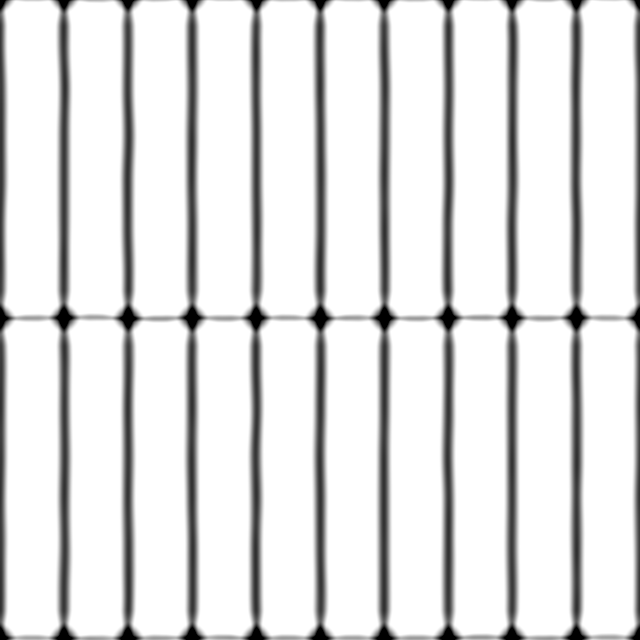
Give the GLSL for this pattern, as a Shadertoy shader.

```glsl
// Tall white tiles in a soft dark grid, with inky crossings and slightly wavering lines.

const vec2 REPEATS = vec2(10.0, 2.0);
const vec2 GRID_SHIFT = vec2(0.0005, 0.003);

float hash(vec2 p) {
    return fract(sin(dot(p, vec2(127.1, 311.7))) * 43758.5453);
}

// Noise along one line in -1..1, wrapping after a whole number of steps
float lineNoise(float t, float steps, float seed) {
    float x = t * steps;
    float i = floor(x);
    float f = smoothstep(0.0, 1.0, x - i);
    float a = hash(vec2(mod(i, steps), seed));
    float b = hash(vec2(mod(i + 1.0, steps), seed));
    return 2.0 * mix(a, b, f) - 1.0;
}

// Soft stroke: 1 at the centre, 0 at the given reach
float softStroke(float d, float reach) {
    return 1.0 - smoothstep(0.0, reach, abs(d));
}

// Vertical stroke, thinner and paler close to a crossing
float uprightInk(vec2 d, float t, float seed) {
    float open = smoothstep(0.016, 0.046, abs(d.y));
    float sway = 0.0011 * lineNoise(t, 14.0, seed);
    float reach = mix(0.0105, 0.0140, open) + 0.0005 * lineNoise(t, 18.0, seed + 31.0);
    float strength = mix(0.54, 0.79, open) + 0.025 * lineNoise(t, 22.0, seed + 57.0);
    return strength * softStroke(d.x - sway, reach);
}

// Faint horizontal stroke, swelling midway between crossings
float crossbarInk(vec2 d, float t, float seed) {
    float swell = smoothstep(0.022, 0.042, abs(d.x));
    float sway = 0.0012 * lineNoise(t, 20.0, seed);
    float reach = mix(0.0062, 0.0078, swell) + 0.0005 * lineNoise(t, 30.0, seed + 13.0);
    float strength = mix(0.29, 0.39, swell) + 0.03 * lineNoise(t, 30.0, seed + 29.0);
    return strength * softStroke(d.y - sway, reach);
}

// Dark blot between a circle and a diamond
float crossingInk(vec2 d) {
    float diamond = 0.8 * (abs(d.x) + abs(d.y));
    float r = mix(length(d), diamond, 0.5);
    return 1.0 - smoothstep(0.003, 0.025, r);
}

void mainImage(out vec4 fragColor, in vec2 fragCoord) {
    vec2 uv = fract(fragCoord / iResolution.xy - GRID_SHIFT);

    // Nearest grid line on each axis, and the offset from it
    vec2 nearest = floor(uv * REPEATS + 0.5);
    vec2 offset = uv - nearest / REPEATS;
    vec2 lineId = mod(nearest, REPEATS);

    float ink = uprightInk(offset, uv.y, lineId.x + 1.0);
    ink += crossbarInk(offset, uv.x, lineId.y + 101.0);
    ink += crossingInk(offset);

    fragColor = vec4(vec3(1.0 - clamp(ink, 0.0, 1.0)), 1.0);
}
```
